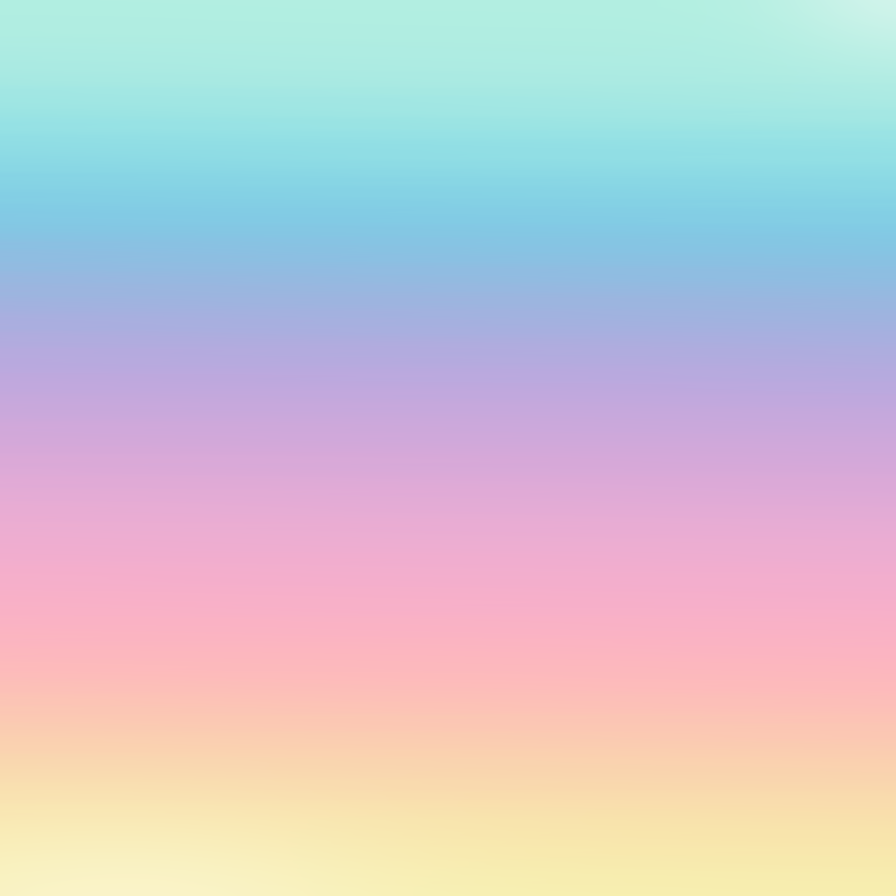
Give the GLSL for this background, as a Shadertoy shader.

```glsl
// A soft pastel rainbow sky: mint, blue, lilac, pink, peach and cream bands.
// Evenly spaced colour stops are joined by a spline along a slightly tilted
// axis, with pale corner glows and fine, level streaks that fray the bands.

const float TILT = 0.024;             // drop of the bands from left to right
const float STREAK_SHIFT = 0.011;     // how far streaks displace the bands
const vec2  BROAD_STREAKS = vec2(1.6, 90.0);
const vec2  FINE_STREAKS  = vec2(2.2, 210.0);
const vec3  MINT_GLOW  = vec3(0.85, 0.96, 0.93);
const vec3  CREAM_GLOW = vec3(0.985, 0.96, 0.82);
const vec2  MINT_GLOW_POS  = vec2(1.02, 1.02);
const vec2  CREAM_GLOW_POS = vec2(0.14, -0.03);
const vec2  MINT_GLOW_SIZE  = vec2(0.14, 0.08);
const vec2  CREAM_GLOW_SIZE = vec2(0.28, 0.11);

// Colours from the top edge to the bottom edge
const int LAST_STOP = 12;
const vec3 STOPS[13] = vec3[13](
    vec3(0.698, 0.935, 0.882),
    vec3(0.668, 0.918, 0.886),
    vec3(0.570, 0.872, 0.894),
    vec3(0.512, 0.790, 0.893),
    vec3(0.610, 0.710, 0.875),
    vec3(0.727, 0.663, 0.870),
    vec3(0.827, 0.659, 0.851),
    vec3(0.910, 0.675, 0.828),
    vec3(0.965, 0.687, 0.790),
    vec3(0.990, 0.725, 0.738),
    vec3(0.980, 0.808, 0.690),
    vec3(0.973, 0.890, 0.675),
    vec3(0.967, 0.937, 0.690));

vec3 stopColor(int i) {
    return STOPS[clamp(i, 0, LAST_STOP)];
}

// Catmull-Rom spline through the colour stops
vec3 skyGradient(float depth) {
    float s = clamp(depth, 0.0, 1.0) * float(LAST_STOP);
    int i = min(int(s), LAST_STOP - 1);
    float f = s - float(i);
    vec3 a = stopColor(i - 1), b = stopColor(i);
    vec3 c = stopColor(i + 1), d = stopColor(i + 2);
    return b + 0.5 * f * (c - a + f * (2.0 * a - 5.0 * b + 4.0 * c - d
             + f * (3.0 * (b - c) + d - a)));
}

float hash(vec2 p) {
    vec3 q = fract(p.xyx * 0.1031);
    q += dot(q, q.yzx + 33.33);
    return fract((q.x + q.y) * q.z);
}

float valueNoise(vec2 p) {
    vec2 cell = floor(p), f = fract(p);
    f = f * f * (3.0 - 2.0 * f);
    float low  = mix(hash(cell), hash(cell + vec2(1.0, 0.0)), f.x);
    float high = mix(hash(cell + vec2(0.0, 1.0)), hash(cell + 1.0), f.x);
    return mix(low, high, f.y);
}

float glow(vec2 uv, vec2 center, vec2 size) {
    vec2 d = (uv - center) / size;
    return exp(-dot(d, d));
}

void mainImage(out vec4 fragColor, in vec2 fragCoord) {
    vec2 uv = fragCoord / iResolution.xy;

    // Tilted depth below the top edge, frayed by level streaks
    float depth = 1.0 - uv.y - TILT * (uv.x - 0.5);
    float streak = 0.5 * valueNoise(uv * BROAD_STREAKS)
                 + 0.7 * valueNoise(uv * FINE_STREAKS + 17.0) - 0.6;
    vec3 color = skyGradient(depth + STREAK_SHIFT * streak);

    // Pale corner light
    color = mix(color, MINT_GLOW, 0.85 * glow(uv, MINT_GLOW_POS, MINT_GLOW_SIZE));
    color = mix(color, CREAM_GLOW, 0.8 * glow(uv, CREAM_GLOW_POS, CREAM_GLOW_SIZE));

    fragColor = vec4(color, 1.0);
}
```
